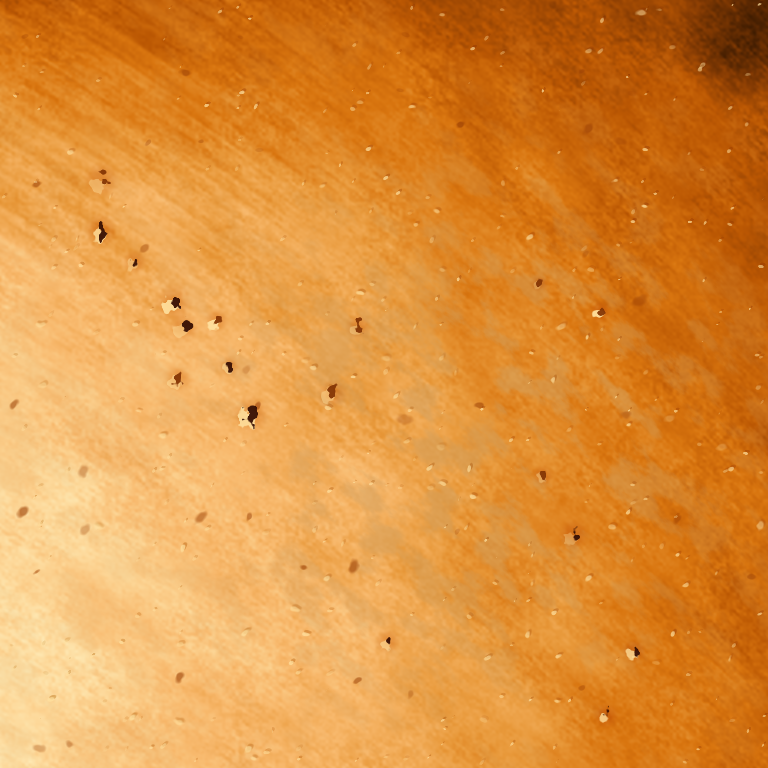
Write a WebGL 2 fragment shader that draws this texture.

```glsl
#version 300 es
precision highp float;
// Warm, side-lit plaster surface: a tone field falls from a pale lower left to a dark
// upper right, then curved brush streaks, mottling and grain shift it along a colour ramp.
// Embossed flecks and spots come from jittered grids, chipped pits from a hashed loop.

uniform vec2 u_resolution;
out vec4 outColor;

const vec3 RAMP[6] = vec3[6](
  vec3(0.52, 0.23, 0.01), vec3(0.73, 0.34, 0.01), vec3(0.85, 0.46, 0.06),
  vec3(0.91, 0.60, 0.23), vec3(0.97, 0.72, 0.42), vec3(0.99, 0.84, 0.59));
const vec3 GLARE = vec3(1.0, 0.96, 0.78);
const vec3 DUST = vec3(0.82, 0.62, 0.36);
const vec3 PIT_DARK = vec3(0.22, 0.06, 0.01);
const vec3 CHIP_LIGHT = vec3(1.0, 0.88, 0.62);
const vec3 SPOT_BROWN = vec3(0.62, 0.26, 0.02);
const float STREAK_DEPTH = 1.1;
const float MOTTLE_DEPTH = 1.5;
const float GRAIN_DEPTH = 0.5;
const float FLECK_CELLS = 27.0;
const float CRUMB_CELLS = 53.0;
const float SPOT_CELLS = 14.0;
const vec2 SHADOW_SHIFT = vec2(0.0025, 0.003);
const int PIT_COUNT = 18;
const int PITS_IN_ROW = 7;
const vec2 ROW_START = vec2(0.11, 0.77);
const vec2 ROW_END = vec2(0.32, 0.49);

// Integer hash of a lattice point
vec2 hash2(vec2 cell) {
  uvec2 v = uvec2(ivec2(floor(cell)) + 4096);
  v = v * 1664525u + 1013904223u;
  v.x += v.y * 1664525u;
  v.y += v.x * 1664525u;
  v ^= v >> 16u;
  v.x += v.y * 1664525u;
  v.y += v.x * 1664525u;
  v ^= v >> 16u;
  return vec2(v & 65535u) / 65535.0;
}

float noise(vec2 p) {
  vec2 i = floor(p), f = fract(p);
  f = f * f * (3.0 - 2.0 * f);
  float low = mix(hash2(i).x, hash2(i + vec2(1, 0)).x, f.x);
  float high = mix(hash2(i + vec2(0, 1)).x, hash2(i + vec2(1, 1)).x, f.x);
  return mix(low, high, f.y);
}

float fbm(vec2 p) {
  float sum = 0.0, amp = 0.5;
  for (int i = 0; i < 5; i++) {
    sum += amp * noise(p);
    p = mat2(0.8, 0.6, -0.6, 0.8) * p * 2.03 + 17.0;
    amp *= 0.52;
  }
  return sum;
}

vec3 rampColor(float tone) {
  vec3 c = RAMP[0] * (1.0 + 0.4 * clamp(tone, -1.3, 0.0));
  for (int i = 1; i < 6; i++) c = mix(c, RAMP[i], clamp(tone - float(i - 1), 0.0, 1.0));
  return mix(c, GLARE, clamp((tone - 5.0) * 0.8, 0.0, 1.0));
}

// Crisp tilted ellipse in each occupied grid cell
float scatter(vec2 uv, float cells, float share, float radius, float seed) {
  vec2 g = uv * cells, id = floor(g) + seed;
  vec2 pick = hash2(id), jitter = hash2(id + 301.0);
  vec2 q = (fract(g) - mix(vec2(0.25), vec2(0.75), jitter)) / cells;
  float turn = 0.3 + 1.6 * hash2(id + 77.0).x;
  q = mat2(cos(turn), sin(turn), -sin(turn), cos(turn)) * q * vec2(1.25, 0.75);
  float r = radius * (0.45 + 0.75 * pick.y * pick.y);
  float d = length(q) + 0.003 * (noise(uv * 190.0) - 0.5);
  return step(pick.x, share) * (1.0 - smoothstep(0.5 * r, 1.2 * r, d)) * (0.3 + 0.7 * jitter.y);
}

// Lit fleck with a darker side away from the light
vec3 emboss(vec3 c, vec2 uv, float cells, float share, float radius, float seed) {
  float shade = scatter(uv - SHADOW_SHIFT, cells, share, radius, seed);
  c = mix(c, c * vec3(0.84, 0.70, 0.45), 0.7 * shade);
  return mix(c, CHIP_LIGHT, 0.75 * scatter(uv, cells, share, radius, seed));
}

// Chipped pits: stained halo, lit lower-left lip, ragged dark core
vec3 addPits(vec3 c, vec2 uv, float px) {
  float rag = noise(uv * 130.0) + 0.5 * noise(uv * 260.0) - 0.75;
  for (int i = 0; i < PIT_COUNT; i++) {
    vec2 a = hash2(vec2(i, 11)), b = hash2(vec2(i, 57));
    float along = (float(i) + 0.3 * a.x) / float(PITS_IN_ROW - 1);
    vec2 center = i < PITS_IN_ROW ? mix(ROW_START, ROW_END, along) + 0.05 * (a - 0.5)
                                  : vec2(0.03 + 0.92 * a.x, 0.02 + 0.62 * a.y);
    float r = mix(0.004, 0.008, b.x) * (i < PITS_IN_ROW ? 1.2 : 1.0);
    vec2 q = uv - center;
    float halo = 1.0 - smoothstep(0.5 * r, 3.0 * r, length(q));
    c = mix(c, c * vec3(0.92, 0.76, 0.5), 0.7 * halo);
    float lip = length(q + r * vec2(0.5, 0.6)) + 1.2 * r * rag - 1.1 * r;
    c = mix(c, CHIP_LIGHT, (0.25 + 0.7 * b.y) * (1.0 - smoothstep(-px, px, lip)));
    float core = length((q - 0.2 * r) * vec2(1.4, 0.85)) + 2.0 * r * rag - 0.75 * r;
    vec3 coreColor = mix(PIT_DARK, SPOT_BROWN, step(0.5, a.y) * 0.75);
    c = mix(c, coreColor, 0.95 * (1.0 - smoothstep(-px, px, core)));
  }
  return c;
}

void main() {
  vec2 uv = gl_FragCoord.xy / u_resolution;
  float px = max(1.0 / u_resolution.y, 0.0012);

  // Broad light falloff and the shaded corner
  float tone = 5.1 - 2.4 * uv.x - 1.3 * uv.x * uv.x - 3.8 * pow(uv.y, 3.0) * (1.0 - 0.68 * uv.x);
  tone -= 1.4 * (1.0 - smoothstep(0.0, 0.11, length(uv - vec2(0.98, 0.95))));

  // Streaks follow curves that steepen to the right
  vec2 flow = vec2(uv.x - 0.6 * uv.y, uv.y + 0.6 * uv.x + 0.18 * uv.x * uv.x);
  float upperLeft = smoothstep(0.3, 0.75, uv.y) * (1.0 - smoothstep(0.1, 0.75, uv.x));
  float streak = noise(flow * vec2(5.0, 80.0)) + 0.6 * noise(flow * vec2(9.0, 170.0)) - 0.8;
  tone += STREAK_DEPTH * streak * (0.1 + 0.1 * uv.y + 0.45 * upperLeft);
  tone += MOTTLE_DEPTH * (fbm(flow * vec2(8.0, 14.0)) - 0.5);

  // Grain comes and goes in patches
  float patchy = 0.4 + 0.9 * noise(uv * 16.0 + 9.0);
  float grain = noise(uv * 230.0) + noise(flow * vec2(80.0, 190.0)) - 1.0;
  tone += GRAIN_DEPTH * patchy * grain;
  vec3 c = rampColor(tone);

  // Fine greyish dust against the orange
  float dust = smoothstep(0.45, 0.72, fbm(flow * vec2(19.0, 34.0) + 40.0));
  float dustZone = 1.0 - smoothstep(0.1, 0.5, length(uv - vec2(0.62, 0.43)));
  float lit = smoothstep(0.3, 1.6, tone);
  c = mix(c, DUST, dust * lit * (0.1 + 0.42 * dustZone));

  // Brown spots, light flecks and crumbs, then pits on top
  c = mix(c, SPOT_BROWN, 0.7 * scatter(uv, SPOT_CELLS, 0.2, 0.0075, 70.0));
  c = emboss(c, uv, CRUMB_CELLS, 0.07 + 0.06 * uv.x, 0.003, 450.0);
  c = emboss(c, uv, FLECK_CELLS, 0.08 + 0.12 * uv.x, 0.0048, 190.0);
  c = addPits(c, uv, px);
  outColor = vec4(clamp(c, 0.0, 1.0), 1.0);
}
```
